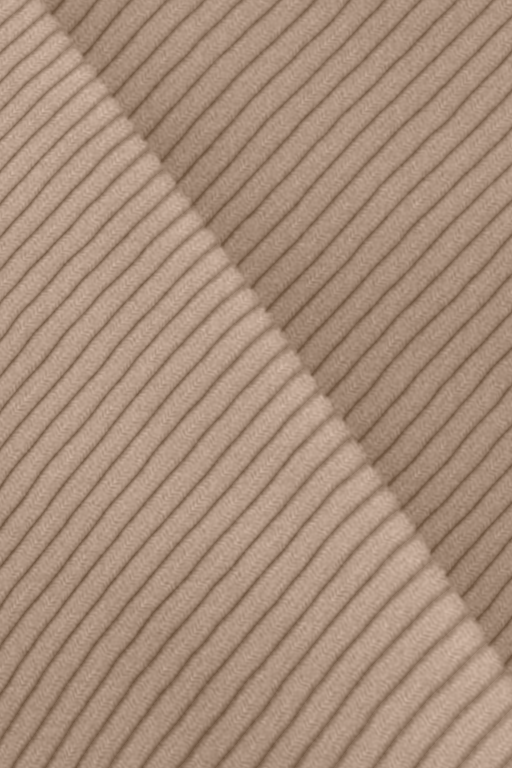
Write a WebGL 2 fragment shader that draws this texture.

```glsl
#version 300 es
precision highp float;
// Folded rib-knit cloth: two layers of diagonal ribs meet at a soft slanting fold.
// Each layer is a warped stripe phase with fine chevron stitches; the upper layer
// catches light along its crest and casts a shadow on the layer beneath.

#define UPPER_ANGLE 0.873
#define LOWER_ANGLE 0.815
#define UPPER_RIBS 29.0
#define RIB_SPREAD 7.0
#define LOWER_RIBS 29.8
#define GROOVE_WIDTH 0.088
#define GROOVE_DEPTH 0.60
#define STITCH_RATE 158.0
#define STITCH_DEPTH 0.15
#define WAVINESS 0.008
#define GRAIN 0.17
#define FUZZ 0.0045

uniform vec2 u_resolution;
out vec4 fragColor;

const float TAU = 6.2831853;
const vec3 SHADE = vec3(0.46, 0.36, 0.28);
const vec3 LIGHT = vec3(0.79, 0.69, 0.62);

vec2 hashGradient(vec2 cell) {
    vec3 h = fract(cell.xyx * vec3(0.1031, 0.1030, 0.0973));
    h += dot(h, h.yzx + 33.33);
    float angle = TAU * fract((h.x + h.y) * h.z);
    return vec2(cos(angle), sin(angle));
}

float gradientNoise(vec2 p) {
    vec2 i = floor(p), f = p - i;
    vec2 u = f * f * f * (f * (f * 6.0 - 15.0) + 10.0);
    vec2 e = vec2(1.0, 0.0);
    float a = dot(hashGradient(i), f);
    float b = dot(hashGradient(i + e), f - e);
    float c = dot(hashGradient(i + e.yx), f - e.yx);
    float d = dot(hashGradient(i + 1.0), f - 1.0);
    return mix(mix(a, b, u.x), mix(c, d, u.x), u.y);
}

// Signed distance to the gently bowed fold, positive on the upper layer.
float foldDistance(vec2 p) {
    float drop = 1.0 - p.y;
    float edge = 0.052 + 0.695 * drop + 0.066 * drop * (0.885 - drop);
    return (edge - p.x) * 0.821;
}

// Coordinates across (x) and along (y) the ribs.
vec2 ribSpace(vec2 p, float angle) {
    float c = cos(angle), s = sin(angle);
    return vec2(s * p.x - c * p.y, c * p.x + s * p.y);
}

// Relief of one layer: flat ribs, beaded grooves and irregular chevron stitches.
float knitRelief(float phase, float along, float softness, float detail) {
    float across = fract(phase) - 0.5;
    float gap = 0.5 - abs(across);
    float ladder = 0.5 + 0.5 * sin(TAU * along * STITCH_RATE);
    float width = GROOVE_WIDTH * (1.0 + softness) * (1.0 - 0.3 * ladder * detail);
    float groove = exp(-gap * gap / (width * width));
    float chevron = abs(fract(phase * 2.0) - 0.5) * 1.4;
    float uneven = gradientNoise(vec2(phase * 3.0, along * 60.0));
    float stitch = sin(TAU * (along * STITCH_RATE + chevron + 0.5 * uneven));
    float column = cos(TAU * phase * 4.0 + uneven);
    float rib = 0.05 * cos(TAU * across) - 0.10 * across;
    float knit = STITCH_DEPTH * detail * (0.55 + uneven) * (0.7 * stitch + 0.5 * column);
    return rib + knit * (1.0 - 0.6 * groove)
         - GROOVE_DEPTH * groove * (1.0 - 0.5 * softness);
}

void main() {
    vec2 p = gl_FragCoord.xy / u_resolution.y;
    float pixel = 1.0 / u_resolution.y;
    float detail = 1.0 - smoothstep(0.3, 0.65, pixel * STITCH_RATE);
    float fold = foldDistance(p);
    float crest = exp(-max(fold, 0.0) / 0.05);

    // Slow warps let the ribs wander; patches and grain vary the yarn.
    float warp = WAVINESS * gradientNoise(p * 5.0 + 3.7);
    warp += 0.0025 * gradientNoise(p * 22.0);
    float patches = gradientNoise(p * 4.5 + 17.0) + 0.5 * gradientNoise(p * 14.0);
    float grain = gradientNoise(p * 190.0) + 0.7 * gradientNoise(p * 95.0 + 41.0);

    // Upper layer: ribs widen and steepen toward the viewer and bend over the crest.
    vec2 upper = ribSpace(p, UPPER_ANGLE);
    float reach = upper.y - 0.45;
    upper.x += warp - 0.10 * reach * reach - 0.010 * crest;
    float upperPhase = UPPER_RIBS * upper.x - RIB_SPREAD * upper.x * upper.x + 0.26;
    float blur = clamp(0.75 * crest + 0.35 * smoothstep(0.3, 0.0, p.y), 0.0, 0.9);
    float upperTone = 0.74 + 0.20 * crest + 0.09 * patches;
    upperTone += 0.05 * smoothstep(0.6, 1.0, p.y);
    upperTone -= 0.16 * smoothstep(0.6, 0.0, p.y) * smoothstep(0.08, 0.4, fold);
    upperTone += knitRelief(upperPhase, upper.y, blur, detail * (1.0 - 0.3 * blur));

    // Lower layer: flatter ribs, darkened beside the fold.
    vec2 lower = ribSpace(p, LOWER_ANGLE);
    lower.x += warp + 0.003 * sin(lower.y * 8.0 + 1.0);
    float lowerPhase = LOWER_RIBS * lower.x + 0.60;
    float lowerTone = 0.60 + 0.08 * patches - 0.20 * exp(min(fold, 0.0) / 0.07);
    lowerTone += 0.08 * smoothstep(0.55, 1.0, p.y);
    lowerTone += 0.85 * knitRelief(lowerPhase, lower.y, 0.05, detail);

    // Rib ends barely scallop the fold and loose fibres soften it.
    float ragged = fold - 0.0006 * cos(TAU * upperPhase)
                 + 0.003 * gradientNoise(p * 120.0);
    float soft = max(FUZZ, pixel);
    float cover = smoothstep(-soft, soft, ragged);
    upperTone -= 0.16 * (1.0 - smoothstep(0.0, 0.02, fold));

    float tone = mix(lowerTone, upperTone, cover) + GRAIN * grain;
    fragColor = vec4(mix(SHADE, LIGHT, clamp(tone, -0.08, 1.1)), 1.0);
}
```
